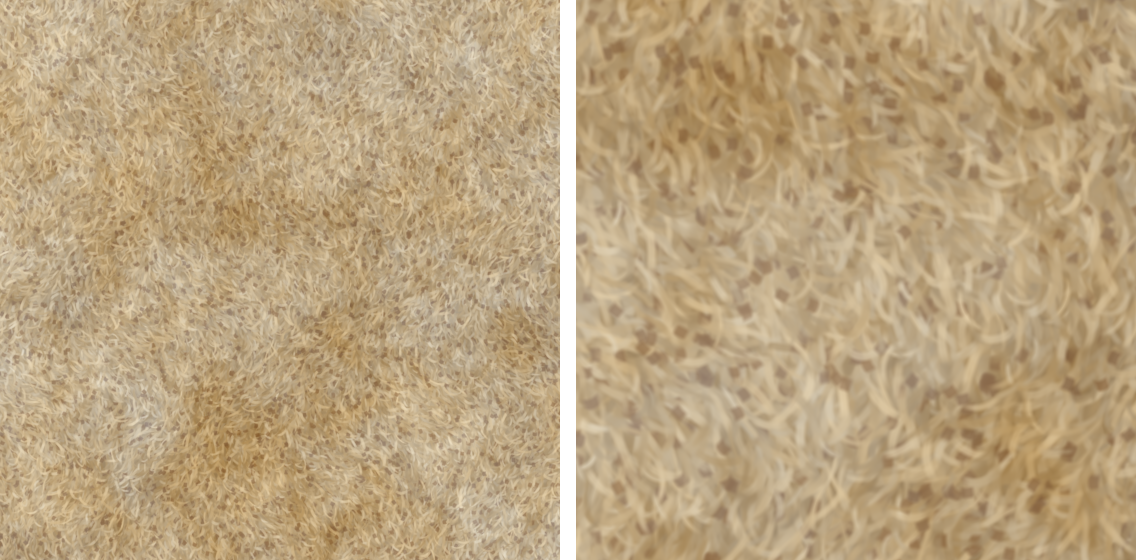
Left, the full canvas; right, a detail of the centre.
This texture is drawn by a WebGL 2 fragment shader. Its source:

```glsl
#version 300 es
precision highp float;
// Dry matted grass: curved straw strands layered over soft ochre and grey clumps.

uniform vec2 u_resolution;
out vec4 fragColor;

const vec3  STRAW       = vec3(0.753, 0.667, 0.525);  // average colour
const vec3  TONE_STEP   = vec3(0.120, 0.132, 0.138);  // dark-to-light direction
const vec3  WARM_STEP   = vec3(0.022, -0.004, -0.045); // grey-to-ochre direction
const vec3  GAP_TINT    = vec3(0.010, -0.006, 0.030); // mauve cast of the shadows
const int   LAYERS      = 12;
const float CELLS_LOW   = 36.0;   // strand grid of the lowest layer
const float CELLS_HIGH  = 54.0;   // strand grid of the top layer
const float HALF_WIDTH  = 0.0021;
const float SOFTNESS    = 0.0017;
const float OPACITY     = 0.68;
const float TONE_SPREAD = 0.92;
const float GAP_SHARE   = 0.15;
const float ANGLE_JITTER = 1.5;

vec4 hash4(vec2 p) {
    vec4 q = fract(p.xyxy * vec4(0.1031, 0.1030, 0.0973, 0.1099));
    q += dot(q, q.wzxy + 33.33);
    return fract((q.xxyz + q.yzzw) * q.zywx);
}

// Smooth cellular noise: two random fields blended between scattered points.
vec2 clumps(vec2 p) {
    vec2 cell = floor(p), sum = vec2(0.0);
    float total = 0.0;
    for (int j = -1; j <= 1; j++)
    for (int i = -1; i <= 1; i++) {
        vec2 id = cell + vec2(i, j);
        vec4 h = hash4(id + 17.0);
        vec2 d = id + h.xy - p;
        float weight = exp(-5.0 * dot(d, d));
        sum += weight * (h.zw * 2.0 - 1.0);
        total += weight;
    }
    return sum / total;
}

// Slowly wandering strand direction, mostly upright.
float leanAngle(vec2 p) {
    float sway = sin(p.x * 9.0 + 2.5 * sin(p.y * 6.0 + 1.0))
               + sin(p.y * 15.0 - p.x * 8.0 + 4.0)
               + 0.7 * sin(p.x * 27.0 + p.y * 21.0);
    return 1.65 + 0.38 * sway;
}

// Coverage of a tapered, bent strand centred on the origin.
float strand(vec2 d, float angle, float halfLength, float width, float bend, float soft) {
    float c = cos(angle), s = sin(angle);
    vec2 q = vec2(c * d.x + s * d.y, c * d.y - s * d.x);
    float along = q.x / halfLength;
    float across = abs(q.y + bend * halfLength * (along * along - 0.4));
    float taper = 1.0 - smoothstep(0.35, 1.0, abs(along));
    return taper * (1.0 - smoothstep(width - soft, width + soft, across));
}

void main() {
    float side = min(u_resolution.x, u_resolution.y);
    vec2 uv = gl_FragCoord.xy / side;
    float soft = max(SOFTNESS, 0.8 / side);

    // Clump colour: x is tone, y is warmth
    vec2 warp = 0.02 * vec2(sin(uv.y * 31.0 + uv.x * 12.0), sin(uv.x * 37.0 - uv.y * 9.0));
    vec2 p = uv + warp;
    vec2 patches = 0.55 * clumps(p * 6.0)
                 + 0.50 * clumps(p * 14.0 + 40.0)
                 + 0.35 * clumps(p * vec2(40.0, 30.0) + 90.0);
    float patchTone = 0.62 * patches.x - 0.25 * patches.y;
    float patchWarmth = 1.1 * patches.y - 0.3 * patches.x;

    // Shaded undergrowth
    vec2 grain = clumps(uv * vec2(150.0, 95.0));
    float tone = -0.35 + 0.6 * grain.x;
    float warmth = 0.4 * grain.y;
    float shadow = 0.0;

    // Strands from bottom to top
    for (int layer = 0; layer < LAYERS; layer++) {
        float height = float(layer) / float(LAYERS - 1);
        float cells = mix(CELLS_LOW, CELLS_HIGH, height);
        vec2 offset = float(layer) * vec2(0.371, 0.613);
        vec2 cell = floor((uv + offset) * cells);
        float layerTone = mix(-0.30, 0.33, height);
        for (int j = -1; j <= 1; j++)
        for (int i = -1; i <= 1; i++) {
            vec2 id = cell + vec2(i, j);
            vec4 h = hash4(id + float(layer) * 7.0);
            vec4 k = hash4(id.yx + 211.0 + float(layer) * 13.0);
            vec2 centre = (id + h.xy) / cells - offset;
            float gap = step(k.x, GAP_SHARE);
            float angle = leanAngle(centre) + (h.z + k.y - 1.0) * ANGLE_JITTER;
            float halfLength = mix(mix(0.45, 0.95, k.z), 0.30, gap) / cells;
            float width = HALF_WIDTH * mix(mix(0.6, 1.25, k.w), 1.5, gap);
            float cover = OPACITY * strand(uv - centre, angle, halfLength, width,
                                           (k.y - 0.5) * 0.9, soft);
            float strandTone = layerTone + (h.w * 2.0 - 1.0) * TONE_SPREAD;
            tone = mix(tone, mix(strandTone, -1.6, gap), cover);
            warmth = mix(warmth, (k.z * 2.0 - 1.0) * 0.7, cover);
            shadow = mix(shadow, gap, cover);
        }
    }

    vec3 color = STRAW + TONE_STEP * (tone + patchTone)
               + WARM_STEP * (warmth + patchWarmth) + GAP_TINT * shadow;
    fragColor = vec4(clamp(color, 0.0, 1.0), 1.0);
}
```
